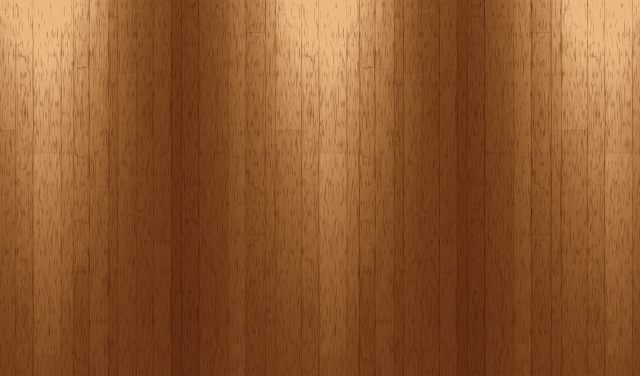
Write a WebGL 2 fragment shader that draws this texture.

```glsl
#version 300 es
precision highp float;

uniform vec2 u_resolution;
out vec4 fragColor;

// Plank edges within one repeat, in 450ths of the canvas height
const float EDGES[17] = float[17](0.0, 21.0, 54.0, 69.0, 88.0, 111.0, 122.0, 144.0,
    165.0, 186.0, 198.0, 219.0, 254.0, 275.0, 299.0, 311.0, 342.0);

float hash(vec2 p) {
    vec3 q = fract(p.xyx * vec3(0.1031, 0.1030, 0.0973));
    q += dot(q, q.yzx + 33.33);
    return fract((q.x + q.y) * q.z);
}

vec2 gradient(vec2 cell) {
    float angle = 6.2832 * hash(cell);
    return vec2(cos(angle), sin(angle));
}

float gradientNoise(vec2 p) {
    vec2 i = floor(p), f = p - i;
    vec2 w = f * f * f * (f * (f * 6.0 - 15.0) + 10.0);
    vec2 e = vec2(1.0, 0.0);
    float low = mix(dot(gradient(i), f), dot(gradient(i + e), f - e), w.x);
    float high = mix(dot(gradient(i + e.yx), f - e.yx), dot(gradient(i + 1.0), f - 1.0), w.x);
    return mix(low, high, w.y);
}

float line(float dist, float width, float pixel) {
    return 1.0 - smoothstep(width - 0.7 * pixel, width + 0.7 * pixel, dist);
}

// Brown ramp from shadow (0) to highlight (5)
vec3 woodColor(float t) {
    t = clamp(t, -2.0, 5.6);
    return vec3(0.38, 0.18, 0.07) + t * vec3(0.065, 0.057, 0.022)
         + t * t * vec3(0.0055, 0.007, 0.010);
}

// Thin broken contours: nested arches in figured planks, drifting streaks elsewhere
float grain(vec2 p, float id, bool figured, float pixel) {
    vec2 q = vec2(p.x + id * 0.37, p.y + id * 0.53);
    float waver = gradientNoise(q * vec2(38.0, 9.0)) + 0.3 * gradientNoise(q * vec2(90.0, 45.0));
    float arches = length(p * vec2(125.0, 17.0)) + 1.1 * waver;
    float streaks = p.x * 95.0 + 2.2 * waver;
    float field = figured ? arches : streaks;
    float dist = abs(fract(field) - 0.5) * pixel / max(fwidth(field), 0.001);
    float broken = smoothstep(-0.15, 0.3, gradientNoise(q * vec2(70.0, 13.0) + 19.0)
                 + (figured ? 0.15 : -0.05));
    float heart = figured ? exp(-dot(abs(p), vec2(260.0, 60.0))) : 0.0;
    return line(dist, 0.0008, pixel) * broken + 0.9 * heart;
}

void main() {
    vec2 p = gl_FragCoord.xy / u_resolution.y;
    float pixel = 1.0 / u_resolution.y;
    float aspect = u_resolution.x / u_resolution.y;

    // Find the plank within the repeat
    float x = mod(p.x * 450.0 - 19.0, 342.0);
    int plank = 0;
    for (int k = 1; k < 16; k++) {
        if (x >= EDGES[k]) plank = k;
    }
    float id = float(plank);
    float left = EDGES[plank], right = EDGES[plank + 1];
    float across = (x - 0.5 * (left + right)) / 450.0;
    float sideDist = min(x - left, right - x) / 450.0;

    // Staggered boards in each column
    float boardLength = mix(0.27, 0.54, hash(vec2(id, 17.0)));
    float along = p.y / boardLength + hash(vec2(id, 31.0));
    float board = floor(along);
    float endDist = (0.5 - abs(fract(along) - 0.5)) * boardLength;
    float tone = 0.85 * hash(vec2(id, 3.0)) + 0.35 * hash(vec2(id + 2.0, board + 41.0)) - 0.6;

    // Figure mirrored above and below each knot
    float mirrored = abs(mod(p.y - 0.43, 0.54) - 0.27);
    bool figured = mod(id + 0.55, 3.3) < 1.0;
    float lines = grain(vec2(across, mirrored), id, figured, pixel);

    // Short dark pores over a soft fibre
    vec2 fiber = vec2(across + id * 0.3, p.y);
    float soft = gradientNoise(fiber * vec2(260.0, 22.0));
    float pores = smoothstep(0.12, 0.4, gradientNoise(fiber * vec2(230.0, 38.0) + 7.0));

    // Lamps along the top, fading downward
    float spot = 0.5 + 0.5 * cos(6.2832 * (p.x - 0.5 * aspect) / 0.744);
    float light = 0.2 + 1.1 * spot + pow(p.y, 1.3) * (1.0 + 4.0 * spot);

    float depth = 0.7 + 0.12 * light;
    float detail = 0.95 * tone - 1.0 * lines + 0.5 * soft - 0.7 * pores;
    detail -= 1.0 * line(sideDist, 0.0007, pixel);
    detail -= 0.5 * line(endDist, 0.0007, pixel);
    fragColor = vec4(woodColor(light + 0.15 + detail * depth), 1.0);
}
```
